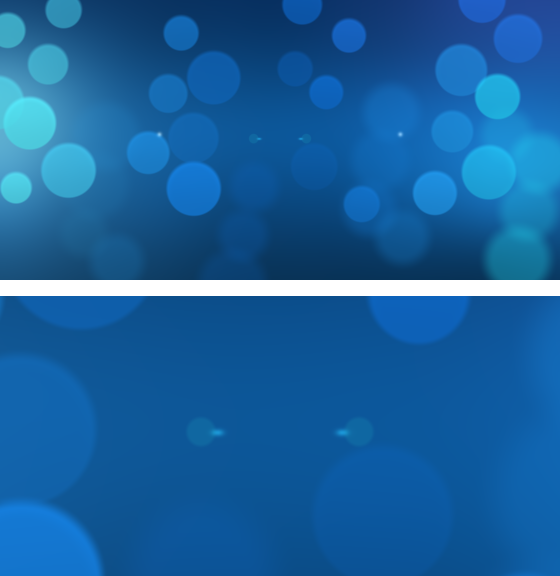
Top: the whole. Bottom: its middle third, enlarged.
Reproduce this background procedurally as a Shadertoy shader.

```glsl
// Blue bokeh: crisp and blurred light discs over a hazy glow lit from both sides.

float hash(float n) {
    return fract(sin(n * 127.1 + 11.7) * 4375.85);
}

float noise(vec2 p) {
    vec2 i = floor(p), f = fract(p);
    f = f * f * (3.0 - 2.0 * f);
    float n = i.x + i.y * 57.0;
    return mix(mix(hash(n), hash(n + 1.0), f.x),
               mix(hash(n + 57.0), hash(n + 58.0), f.x), f.y);
}

float disc(vec2 p, float radius, float blur) {
    return 1.0 - smoothstep(radius - blur, radius + blur, length(p));
}

float glow(vec2 p, vec2 size) {
    p /= size;
    return exp(-dot(p, p));
}

// Dark above and below, blue through the middle, bright at the sides
vec3 backdrop(vec2 p) {
    vec3 col = mix(vec3(0.03, 0.17, 0.29), vec3(0.02, 0.15, 0.32), p.y);
    float band = exp(-pow((p.y - 0.48) / 0.36, 2.0));
    col = mix(col, vec3(0.04, 0.33, 0.59), band);
    col += vec3(0.11, 0.10, 0.22) * smoothstep(0.9, 1.9, p.x) * smoothstep(0.35, 1.0, p.y);
    col = mix(col, vec3(0.18, 0.46, 0.66), 0.65 * glow(p - vec2(0.0, 0.4), vec2(0.62, 0.6)));
    col = mix(col, vec3(0.44, 0.78, 0.89), 0.8 * glow(p - vec2(-0.03, 0.56), vec2(0.3, 0.27)));
    col = mix(col, vec3(0.13, 0.54, 0.86), 0.8 * glow(p - vec2(1.92, 0.4), vec2(0.4, 0.24)));
    return col * (0.92 + 0.16 * noise(p * 3.5));
}

// Deep blue near the middle, cyan towards the sides, bluer at upper right
vec3 lightTint(vec2 c) {
    float side = abs(c.x - 1.0);
    vec3 tint = mix(vec3(0.05, 0.42, 0.82), vec3(0.13, 0.60, 0.92), smoothstep(0.1, 0.6, side));
    vec3 cyan = mix(vec3(0.32, 0.88, 0.94), vec3(0.14, 0.90, 0.98), step(1.0, c.x));
    tint = mix(tint, cyan, smoothstep(0.55, 0.88, side));
    float violet = smoothstep(1.0, 1.5, c.x) * smoothstep(0.65, 0.9, c.y);
    return mix(tint, vec3(0.13, 0.42, 0.88), violet);
}

void mainImage(out vec4 fragColor, in vec2 fragCoord) {
    vec2 p = fragCoord / iResolution.y;
    float width = iResolution.x / iResolution.y;
    float pixel = 1.0 / iResolution.y;
    vec3 col = backdrop(p);

    // Blurred discs, mostly in the lower half
    for (int i = 0; i < 15; i++) {
        float id = float(i);
        vec2 c = fract(id * vec2(0.7549, 0.5698) + vec2(0.15, 0.3));
        c = vec2(c.x * width, c.y * 0.62 - 0.02);
        float radius = mix(0.08, 0.12, hash(id + 40.0));
        float alpha = mix(0.10, 0.28, hash(id + 60.0)) * mix(0.6, 1.3, c.x / width);
        col = mix(col, lightTint(c), alpha * disc(p - c, radius, 0.03));
    }

    // Crisp discs on a jittered low-discrepancy scatter
    for (int i = 0; i < 26; i++) {
        float id = float(i);
        vec2 c = fract(id * vec2(0.7549, 0.5698) + vec2(0.02, 0.55));
        c = vec2(c.x * (width + 0.1) - 0.05, 0.22 + 0.8 * c.y);
        c += 0.06 * (vec2(hash(id), hash(id + 90.0)) - 0.5);
        vec2 d = p - c;
        float radius = mix(0.052, 0.102, hash(id + 120.0));
        float alpha = mix(0.32, 0.92, hash(id + 150.0));
        alpha *= 1.0 - 0.5 * glow(c - vec2(1.05, 0.45), vec2(0.22));

        // The upper edge is a little softer and brighter
        float up = smoothstep(-radius, radius, d.y);
        float blur = max(pixel, mix(0.004, 0.009, up));
        float rim = smoothstep(0.75, 1.0, length(d) / radius);
        vec3 tint = lightTint(c) * (0.93 + 0.08 * up + 0.06 * rim * up);
        col = mix(col, tint, alpha * disc(d, radius, blur));
    }

    // Mirrored pair of small lens ghosts and faint warm sparks
    vec2 m = vec2(abs(p.x - 0.5 * width), p.y);
    col = mix(col, vec3(0.08, 0.50, 0.68), 0.4 * disc(m - vec2(0.094, 0.505), 0.017, 0.003));
    col += vec3(0.06, 0.25, 0.24) * glow(m - vec2(0.074, 0.504), vec2(0.007, 0.004));
    col += vec3(0.40, 0.32, 0.22) * glow(m - vec2(0.43, 0.52), vec2(0.008));

    fragColor = vec4(clamp(col, 0.0, 1.0), 1.0);
}
```
